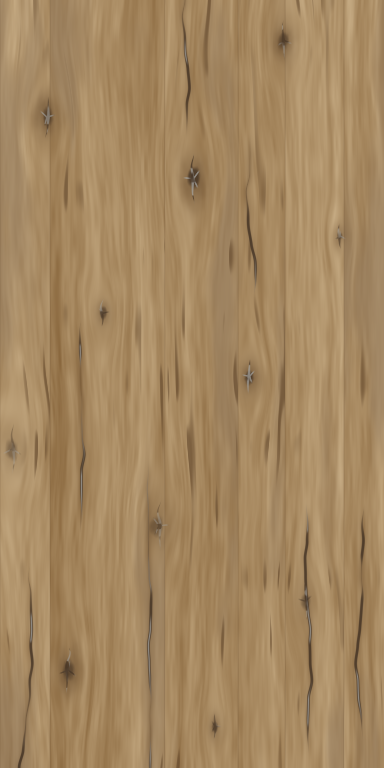
Give the GLSL for this texture, as a Shadertoy shader.

```glsl
const vec3 OAK = vec3(0.652, 0.532, 0.372);
const vec3 TONE_STEP = vec3(0.058, 0.065, 0.067);
const vec3 GREY_OAK = vec3(0.58, 0.48, 0.36);
const vec3 DARK_OAK = vec3(0.36, 0.255, 0.15);
const vec3 CRACK = vec3(0.24, 0.18, 0.13);
const vec3 FILLER = vec3(0.64, 0.64, 0.63);
const int KNOTS = 11;
const int CRACKS = 7;

float hash(vec2 p) {
    vec3 q = fract(p.xyx * 0.1031);
    q += dot(q, q.yzx + 33.33);
    return fract((q.x + q.y) * q.z);
}

float noise(vec2 p) {
    vec2 i = floor(p), f = fract(p);
    f = f * f * (3.0 - 2.0 * f);
    float low = mix(hash(i), hash(i + vec2(1, 0)), f.x);
    float high = mix(hash(i + vec2(0, 1)), hash(i + vec2(1, 1)), f.x);
    return mix(low, high, f.y);
}

float fbm(vec2 p) {
    float sum = 0.0, amp = 0.5;
    for (int i = 0; i < 4; i++) {
        sum += amp * noise(p);
        p = p * 2.03 + 17.7;
        amp *= 0.5;
    }
    return sum / 0.9375;
}

float stroke(float dist, float halfWidth, float soft) {
    return 1.0 - smoothstep(halfWidth - soft, halfWidth + soft, dist);
}

// Knot as centre (xy) and height (z)
vec3 knot(int i) {
    float k = float(i);
    float x = fract(0.56 + 0.618 * k);
    float y = (k + 0.3 + 0.4 * hash(vec2(k, 3.0))) * 2.0 / float(KNOTS);
    return vec3(x, y, mix(0.035, 0.08, hash(vec2(k, 8.0))));
}

// Bends the grain sideways around every knot
float bendGrain(vec2 p) {
    float x = p.x;
    for (int i = 0; i < KNOTS; i++) {
        vec3 k = knot(i);
        vec2 d = p - k.xy;
        vec2 e = d / (k.z * vec2(1.0, 2.2));
        x -= 0.8 * d.x * exp(-dot(e, e));
    }
    return x + 0.09 * (fbm(p * vec2(3.5, 1.1)) - 0.5);
}

vec3 paintKnot(vec3 col, vec2 p, vec3 k, float grain, float seed, float soft) {
    vec2 d = p - k.xy;
    vec2 e = d / (k.z * vec2(0.6, 1.0));
    float r = length(e) + 0.5 * (fbm(p * vec2(28.0, 16.0) + seed) - 0.5);
    float strength = mix(0.45, 1.0, hash(vec2(seed, 5.0)));
    float streak = noise(vec2(grain * 120.0, p.y * 9.0));
    col = mix(col, DARK_OAK, strength * exp(-1.6 * r * r) * (0.2 + 0.7 * streak));
    col = mix(col, CRACK, 0.75 * strength * stroke(r, 0.28, 0.14));

    // Filled splits: one upright, a few radiating
    float wobble = 0.012 * (noise(vec2(p.y * 30.0, seed)) - 0.5);
    float taper = max(0.0, 1.0 - abs(d.y) / (k.z * 0.9));
    float split = stroke(abs(d.x + wobble), 0.004 * taper, soft) * smoothstep(0.0, 0.3, taper);
    float len = length(d);
    float ray = abs(sin(atan(d.y, d.x) * 1.5 + seed)) * len;
    split = max(split, stroke(ray, 0.003, soft) * stroke(len, k.z * 0.3, 0.006));
    float fill = smoothstep(0.3, 0.6, noise(p * 70.0 + seed));
    return mix(col, mix(CRACK, FILLER, fill), 0.75 * split * strength);
}

vec3 paintCrack(vec3 col, vec2 p, float seed, float soft) {
    float x = (seed + 0.25 + 0.5 * hash(vec2(seed, 21.0))) / float(CRACKS);
    float y = 2.0 * hash(vec2(seed, 34.0));
    float halfLength = mix(0.2, 0.55, hash(vec2(seed, 47.0)));
    x += 0.03 * (noise(vec2(p.y * 4.0, seed)) - 0.5) + 0.009 * (noise(vec2(p.y * 22.0, seed)) - 0.5);
    float taper = smoothstep(0.0, 0.35, 1.0 - abs(p.y - y) / halfLength);
    float opening = taper * smoothstep(0.2, 0.6, noise(vec2(p.y * 8.0, seed + 9.0)));
    float dist = abs(p.x - x);
    col = mix(col, DARK_OAK, 0.4 * taper * exp(-dist * 160.0));
    col = mix(col, CRACK, 0.75 * opening * stroke(dist, 0.0035 * opening, soft));
    float fill = smoothstep(0.45, 0.65, noise(vec2(p.y * 14.0, seed + 5.0)));
    return mix(col, FILLER, 0.75 * fill * opening * stroke(dist, 0.0016, soft));
}

void mainImage(out vec4 fragColor, in vec2 fragCoord) {
    vec2 p = fragCoord / iResolution.x;
    float soft = max(0.75 / iResolution.x, 0.0012);

    // Boards of uneven width
    float board = p.x * 5.2 + 0.35 * sin(p.x * 9.0);
    float id = floor(board);
    float seam = (0.5 - abs(fract(board) - 0.5)) / (5.2 + 3.15 * cos(p.x * 9.0));
    float grain = bendGrain(p);
    float g = grain + id * 3.7;

    // Grain from broad bands down to pores
    float tone = 1.1 * (hash(vec2(id, 12.0)) - 0.5);
    tone += 1.9 * (fbm(vec2(g * 7.0, p.y * 0.9)) - 0.5);
    tone += 1.4 * (noise(vec2(g * 42.0, p.y * 0.9)) - 0.5);
    tone += 1.6 * (fbm(vec2(g * 85.0, p.y * 3.5)) - 0.5);
    tone += 1.0 * (noise(vec2(g * 150.0, p.y * 16.0)) - 0.5);
    vec3 col = OAK + TONE_STEP * tone;
    col = mix(col, GREY_OAK, 0.6 * smoothstep(0.55, 0.8, fbm(vec2(g * 9.0, p.y * 1.6) + 40.0)));

    // Short dark streaks and board joints
    float streak = smoothstep(0.76, 0.95, noise(vec2(g * 75.0, p.y * 6.0) + 60.0));
    streak *= smoothstep(0.45, 0.75, noise(vec2(g * 9.0, p.y * 3.0) + 90.0));
    col = mix(col, DARK_OAK, 0.6 * streak);
    col = mix(col, DARK_OAK, 0.18 * stroke(seam, 0.0015, soft));

    for (int i = 0; i < CRACKS; i++) col = paintCrack(col, p, float(i), soft);
    for (int i = 0; i < KNOTS; i++) col = paintKnot(col, p, knot(i), grain, float(i), soft);
    fragColor = vec4(col, 1.0);
}
```
